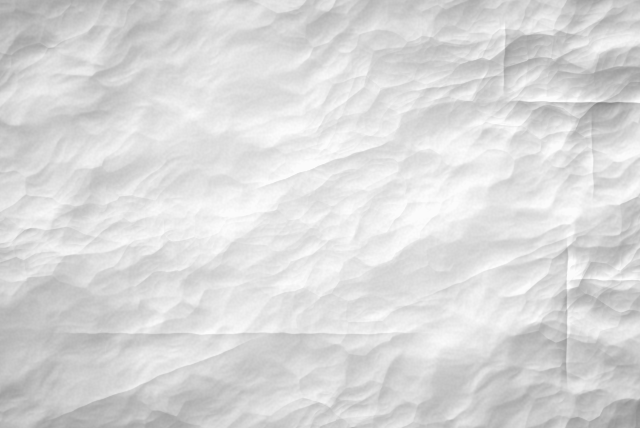
Reproduce this texture procedurally as a WebGL 2 fragment shader.

```glsl
#version 300 es
precision highp float;
// Crumpled white paper: soft wrinkles, angular facets and a few long folds under raking light.

uniform vec2 u_resolution;
out vec4 fragColor;

const float CENTER_TONE = 0.928;          // brightness of the lit middle
const float EDGE_FALLOFF = 0.112;         // darkening towards the borders
const vec2 LIGHT_DIR = vec2(-0.45, 0.89); // direction towards the light
const float SLOPE_STEP = 0.0024;          // sampling distance for the slope
const float WRINKLE_CONTRAST = 0.048;
const float WRINKLE_ANGLE = 0.38;         // main run of the wrinkles
const float WRINKLE_STRETCH = 0.74;
const float WRINKLE_SCALE = 2.2;
const float FACET_SCALE = 4.6;
const float FOLD_CONTRAST = 0.095;
const float GRAIN = 0.022;

// Long folds from xy to zw; the right-hand side lies in shade.
const int FOLD_COUNT = 10;
const vec4 FOLDS[FOLD_COUNT] = vec4[](
    vec4(0.08, 0.221, 1.05, 0.221), vec4(0.07, 0.00, 0.63, 0.22),
    vec4(0.57, 0.55, 0.94, 0.68),   vec4(1.16, 0.765, 1.56, 0.757),
    vec4(1.178, 0.77, 1.184, 0.96), vec4(0.95, 0.785, 1.19, 0.825),
    vec4(1.383, 0.52, 1.383, 0.75), vec4(1.325, 0.46, 1.325, 0.08),
    vec4(0.95, 0.29, 1.41, 0.48),   vec4(1.31, 0.346, 1.56, 0.346));
const float FOLD_STRENGTH[FOLD_COUNT] = float[](
    0.8, 0.8, 0.85, 1.8, 1.0, 0.9, 0.7, 1.2, 0.6, 1.1);

vec2 hash2(vec2 cell) {
    uvec2 v = uvec2(ivec2(cell) + 4096) * 1664525u + 1013904223u;
    for (int i = 0; i < 2; i++) {
        v.x += v.y * 1664525u;
        v.y += v.x * 1664525u;
        v ^= v >> 16u;
    }
    return vec2(v >> 16u) / 65535.0;
}

float cornerRamp(vec2 cell, vec2 offset) {
    float angle = 6.28318 * hash2(cell).x;
    return dot(vec2(cos(angle), sin(angle)), offset);
}

float gradientNoise(vec2 p) {
    vec2 c = floor(p), f = p - c;
    vec2 u = f * f * f * (f * (f * 6.0 - 15.0) + 10.0);
    vec2 e = vec2(1.0, 0.0);
    return mix(mix(cornerRamp(c, f), cornerRamp(c + e, f - e), u.x),
               mix(cornerRamp(c + e.yx, f - e.yx), cornerRamp(c + 1.0, f - 1.0), u.x), u.y);
}

// Smooth squared cell distance: bowls that meet in straight crests.
float facets(vec2 p, float sharpness) {
    vec2 c = floor(p);
    float sum = 0.0;
    for (int y = -1; y <= 1; y++)
        for (int x = -1; x <= 1; x++) {
            vec2 cell = c + vec2(x, y);
            vec2 d = cell + hash2(cell) - p;
            sum += exp(-sharpness * dot(d, d));
        }
    return -log(sum) / sharpness;
}

mat2 rotation(float a) {
    return mat2(cos(a), -sin(a), sin(a), cos(a));
}

// Height of the sheet; crispness 0..1 sets how hard the creases are.
float paperHeight(vec2 p, float crispness) {
    vec2 q = rotation(WRINKLE_ANGLE) * p;
    q.x *= WRINKLE_STRETCH;
    q += 0.035 * vec2(gradientNoise(p * 5.0 + 31.0), gradientNoise(p * 5.0 + 57.0));
    q += 0.009 * vec2(gradientNoise(p * 17.0 + 11.0), gradientNoise(p * 17.0 + 83.0));

    // Angular facets at three sizes
    float height = 0.0, weight = 0.85, scale = FACET_SCALE;
    float sharpness = mix(5.0, 55.0, crispness);
    for (int i = 0; i < 3; i++) {
        height += weight * facets(q * scale + float(i) * 40.0, sharpness) / scale;
        scale *= 2.1;
    }

    // Rounded ridges, turned from octave to octave
    float freq = WRINKLE_SCALE;
    float softness = mix(0.18, 0.015, crispness);
    weight = 0.95;
    for (int i = 0; i < 5; i++) {
        float n = gradientNoise(q * freq + float(i) * 19.7);
        height -= weight * sqrt(n * n + softness * softness) / freq;
        weight *= 0.8;
        freq *= 2.1;
        q = rotation(0.5) * q;
    }
    return height;
}

// Light on one side of a fold and shade on the other, fading outwards.
float foldTone(vec2 p, vec4 fold, float wobble) {
    vec2 span = fold.zw - fold.xy, dir = normalize(span), rel = p - fold.xy;
    float t = dot(rel, dir) / length(span);
    float s = dot(rel, vec2(-dir.y, dir.x)) + wobble;
    float side = s / sqrt(s * s + 0.000003);
    float taper = smoothstep(0.0, 0.2, t) * (1.0 - smoothstep(0.8, 1.0, t));
    return side * taper * (0.45 * exp(-abs(s) / 0.035) + 0.75 * exp(-abs(s) / 0.006));
}

void main() {
    vec2 p = gl_FragCoord.xy / u_resolution.y;
    vec2 centered = 2.0 * gl_FragCoord.xy / u_resolution - vec2(1.04, 1.06);
    float edge = dot(centered, centered);

    // Wrinkles: calmer in the middle, rougher on the right
    float crispness = smoothstep(-0.4, 0.3, gradientNoise(p * 3.1 + 7.0) + 0.2 * (p.x - 0.7));
    float slope = (paperHeight(p, crispness) - paperHeight(p + LIGHT_DIR * SLOPE_STEP, crispness)) / SLOPE_STEP;
    slope /= sqrt(1.0 + 0.08 * slope * slope);
    float roughness = mix(0.6, 1.0, smoothstep(0.0, 0.9, edge)) + 0.3 * smoothstep(0.9, 1.3, p.x);

    // Long folds
    float wobble = 0.006 * gradientNoise(p * 9.0) + 0.004 * gradientNoise(p * 31.0);
    float folds = 0.0;
    for (int i = 0; i < FOLD_COUNT; i++)
        folds += FOLD_STRENGTH[i] * foldTone(p, FOLDS[i], wobble);

    // Combined tone with fine fibre grain
    float tone = CENTER_TONE - EDGE_FALLOFF * edge;
    tone += WRINKLE_CONTRAST * roughness * slope + FOLD_CONTRAST * folds;
    tone += GRAIN * gradientNoise(p * 150.0);
    fragColor = vec4(vec3(clamp(tone, 0.45, 0.985)), 1.0);
}
```
